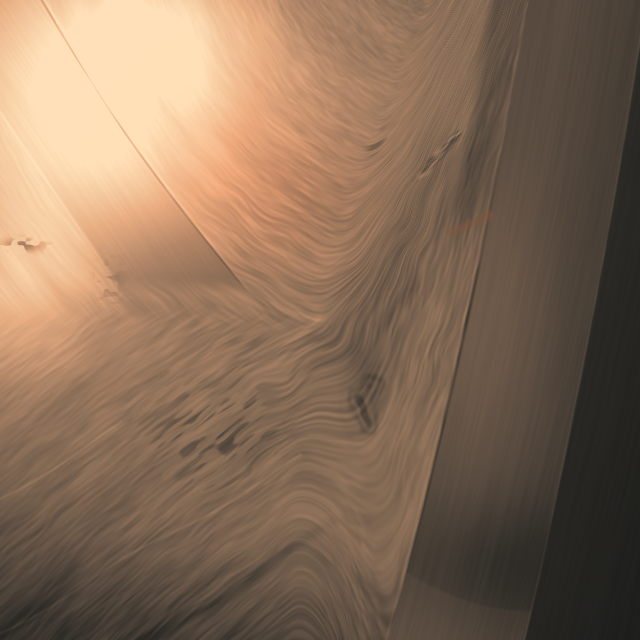
A Shadertoy shader for this texture:

```glsl
float hash(vec2 p) {
    p = fract(p * vec2(.3183, .3678) + .1);
    p += dot(p, p.yx + 19.19);
    return fract(p.x * p.y * 95.43);
}

float noise(vec2 p) {
    vec2 i = floor(p), f = fract(p);
    f = f * f * (3. - 2. * f);
    return mix(mix(hash(i), hash(i + vec2(1, 0)), f.x),
               mix(hash(i + vec2(0, 1)), hash(i + vec2(1, 1)), f.x), f.y);
}

vec2 warp(vec2 p) { return vec2(noise(p), noise(p + 40.)) - .5; }

float segment(vec2 p, vec4 ends) {
    vec2 d = ends.zw - ends.xy, a = p - ends.xy;
    return length(a - d * clamp(dot(a, d) / dot(d, d), 0., 1.));
}

float stroke(float d, float width) { return 1. - smoothstep(0., width, abs(d)); }

float glow(vec2 p, float x, float y, float w, float h) {
    vec2 d = (p - vec2(x, y)) / vec2(w, h);
    return exp(-dot(d, d));
}

// Fine broken fibres; x runs along them and y across
float fibres(vec2 f) {
    float wave = sin(f.y * 620. + 9. * noise(f * vec2(22, 60)));
    return .5 * noise(f * vec2(22, 210)) + .4 * noise(f * vec2(40, 330) + 9.)
         + .1 * wave * noise(f * vec2(18, 40)) - .45;
}

// Dark shadow through umber and copper to cream
vec3 woodRamp(float t) {
    vec3 tones[6] = vec3[](vec3(.19, .18, .16), vec3(.37, .31, .26), vec3(.54, .43, .34),
                           vec3(.7, .53, .41), vec3(.91, .68, .51), vec3(1, .88, .72));
    vec3 c = vec3(.09, .095, .09);
    for (int i = 0; i < 6; i++) c = mix(c, tones[i], clamp(t - float(i), 0., 1.));
    return c;
}

void mainImage(out vec4 fragColor, in vec2 fragCoord) {
    vec2 p = fragCoord / iResolution.xy;

    // Signed offsets from the board seams
    float rightSeam = p.x - (.607 + .27 * p.y - .05 * p.y * p.y);
    float outerSeam = p.x - (.82 + .23 * p.y - .04 * p.y * p.y);
    float innerSeam = p.x - .59 - .17 * p.y;
    float upperSeam = p.x - .765 + .7 * p.y + .015 * sin(7.2 * (1. - p.y));
    float leftSeam = p.x - .68 * (.825 - p.y);
    float panel = smoothstep(-.002, .002, rightSeam);
    float outer = smoothstep(-.002, .002, outerSeam);
    float above = smoothstep(.535, .57, p.y);
    float board = above * smoothstep(.003, -.003, upperSeam) * smoothstep(-.01, .01, leftSeam);

    // Broad light
    float light = 2.85 + 3.3 * glow(p, .14, .83, .31, .31);
    light += .9 * glow(p, .25, .96, .17, .13) + 1.4 * glow(p, 0., .53, .16, .13);
    light += .4 * glow(p, .5, .85, .18, .18) - .4 * glow(p, .25, .5, .16, .06);
    light -= .8 * board * smoothstep(.75, .55, p.y);
    light -= 1.2 * smoothstep(.38, 0., p.y + .35 * p.x) + .4 * smoothstep(.2, 0., p.y);
    light -= .85 * smoothstep(-.005, .02, innerSeam) * smoothstep(.5, .8, p.y);
    light -= .45 * stroke(segment(p, vec4(.56, .47, .7, .73)), .1);
    float panelLight = 1.85 + .5 * glow(p, .75, .5, .12, .25) - .6 * glow(p, .78, .12, .2, .1);
    panelLight -= 3.2 * max(rightSeam - .06, 0.);
    light = mix(light, panelLight, panel);
    light = mix(light, .6 - 2. * outerSeam + .25 * p.y, outer);

    // Fibres fan below the hub and arch above it
    float hub = glow(p, .495, .505, .2, .18);
    vec2 q = p - vec2(.495, .505) + (.006 + .016 * hub) * warp(p * 20.);
    vec2 arc = p - vec2(.75, 1.15) + .01 * warp(p * 22.);
    vec2 lower = vec2(dot(q, vec2(.86, .51)), dot(q, vec2(-.51, .86)) + .35 * q.x * q.y);
    vec2 upper = vec2(.6 * atan(arc.x, -arc.y) + .23, .694 - length(arc));
    vec2 right = vec2(q.y, .28 * q.y - .95 * q.x);
    float turn = smoothstep(-.04, .13, q.x - .42 * max(q.y, 0.));
    lower = mix(lower, right, turn);
    upper = mix(upper, right, turn);
    float lift = smoothstep(-.025, .025, q.y);
    float grain = mix(fibres(lower), fibres(upper), lift);
    float bands = mix(noise(lower * vec2(5, 45)), noise(upper * vec2(5, 45)), lift) - .5;
    float rough = (.85 + .75 * hub) * (1. - .65 * smoothstep(3.8, 5.3, light));
    float veneer = noise(vec2(rightSeam * 300., p.y * 9.)) - .5;
    float boardGrain = noise(vec2(leftSeam * 260., p.y * 10.)) - .5;
    light += mix(mix(grain * rough + .4 * bands, boardGrain * .14, board), veneer * .15, panel);

    // Seams with a faint lit edge
    float worn = .5 + .5 * noise(p * 30.);
    light += above * (.25 * stroke(upperSeam - .005, .004) - 1.3 * worn * stroke(upperSeam, .0035));
    light += worn * (.3 * above * stroke(leftSeam, .004) + .5 * stroke(outerSeam, .0035));
    light -= 1.3 * worn * stroke(rightSeam, .005) * glow(p, .7, .42, .3, .25);
    light += .4 * worn * stroke(rightSeam + .004, .004);
    float rim = p.y - .045 - 1.6 * (p.x - .83) * (p.x - .83);
    light += .2 * smoothstep(.004, -.004, rim) * panel * (1. - outer);

    // Long ridges and furrows in the lower half
    vec2 bent = p + vec2(0, .005 * sin(p.x * 23.));
    float ridge = segment(bent, vec4(0, .01, .47, .285));
    light += .6 * worn * stroke(segment(bent, vec4(0, .22, .19, .337)), .0035);
    light += .5 * worn * stroke(ridge, .004) - .2 * stroke(ridge, .03);
    float furrow = min(segment(bent, vec4(.22, -.01, .4, .105)), segment(bent, vec4(.4, .105, .55, .2)));
    light -= .75 * worn * stroke(furrow, .016) * smoothstep(.56, .42, p.x);

    // Knot, pits and splinters
    float knot = length((p - vec2(.573, .365)) / vec2(.025, .052) + .9 * warp(p * 45.));
    light -= exp(-knot * knot) * (.75 + .35 * sin(knot * 9.) + .5 * grain);
    light -= .45 * glow(p, .575, .42, .025, .05);
    light -= smoothstep(.56, .8, noise(lower * vec2(32, 190) + 70.)) * glow(p, .33, .33, .11, .08);
    float chips = smoothstep(.5, .65, noise(p * vec2(90, 150)));
    light -= chips * (1.8 * glow(p, .035, .617, .03, .01) + .7 * glow(p, .17, .56, .02, .03));
    float slivers = noise(vec2(p.x + p.y, p.x - p.y) * vec2(45, 240));
    light += (2.6 * slivers - 1.3) * stroke(segment(p, vec4(.658, .728, .715, .79)), .012);
    light -= 1.2 * glow(p, .575, .78, .035, .03) * smoothstep(.5, .8, noise(upper * vec2(18, 130)));
    light += .6 * glow(p, .495, .503, .014, .01);

    // Wood tone, copper warmth and a rust fleck
    vec3 color = woodRamp(light);
    color *= mix(vec3(1), vec3(1.05, .97, .93), glow(p, .42, .7, .14, .13) * (1. - panel));
    float fleck = stroke(segment(p, vec4(.705, .637, .765, .663)), .012);
    fragColor = vec4(mix(color, vec3(.5, .34, .25), .6 * fleck), 1);
}
```
